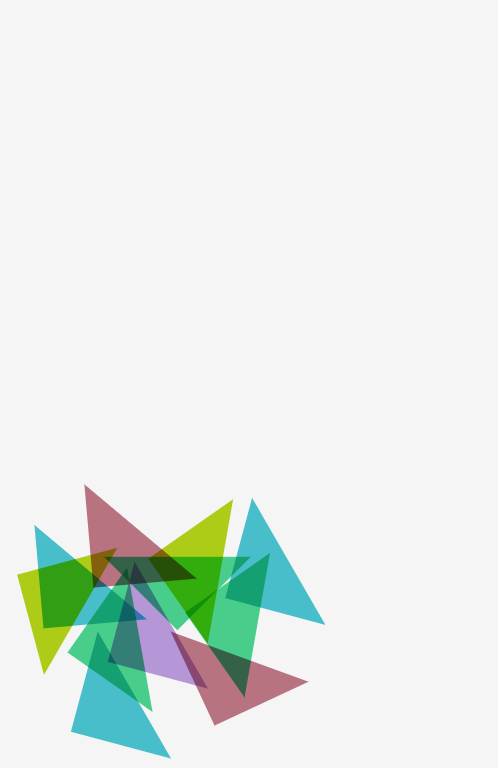
This background is drawn by a Shadertoy shader. Its source:

```glsl
// Scattered translucent right-angled triangles, blended by multiplication on pale grey paper.

const vec3 PAPER = vec3(0.961);
const float HALF_BASE = 0.0955;  // half the long side, in canvas heights
const int COUNT = 11;

// Ink colours as seen on the paper
const vec3 ROSE   = vec3(0.722, 0.451, 0.506);
const vec3 LIME   = vec3(0.680, 0.800, 0.090);
const vec3 GREEN  = vec3(0.282, 0.808, 0.540);
const vec3 CYAN   = vec3(0.278, 0.745, 0.788);
const vec3 VIOLET = vec3(0.710, 0.590, 0.840);
const vec3 INKS[5] = vec3[5](ROSE, LIME, GREEN, CYAN, VIOLET);

// Middle of the long side (x, y), direction to the apex in degrees, ink index
const vec4 PIECES[COUNT] = vec4[COUNT](
    vec4(0.183, 0.308, -130.0, 0.0),
    vec4(0.287, 0.256,  170.0, 1.0),
    vec4(0.231, 0.275,  -90.0, 2.0),
    vec4(0.376, 0.269, -150.0, 3.0),
    vec4(0.335, 0.186,  170.0, 2.0),
    vec4(0.312, 0.145, -110.0, 0.0),
    vec4(0.223, 0.186, -150.0, 4.0),
    vec4(0.118, 0.255, -130.0, 3.0),
    vec4(0.105, 0.204,  150.0, 1.0),
    vec4(0.182, 0.167, -170.0, 2.0),
    vec4(0.175, 0.095, -150.0, 3.0)
);

// Signed distance bound to a right isosceles triangle whose apex lies on +x
float triangleDistance(vec2 p) {
    return max(-p.x, (p.x + abs(p.y) - HALF_BASE) * 0.70711);
}

void mainImage(out vec4 fragColor, in vec2 fragCoord) {
    vec2 uv = fragCoord / iResolution.y;
    float pixel = 1.0 / iResolution.y;
    vec3 color = PAPER;

    // Each triangle filters the light left by the others
    for (int i = 0; i < COUNT; i++) {
        vec4 piece = PIECES[i];
        float angle = radians(piece.z);
        vec2 axis = vec2(cos(angle), sin(angle));
        vec2 offset = uv - piece.xy;
        vec2 local = vec2(dot(offset, axis), dot(offset, vec2(-axis.y, axis.x)));
        float coverage = clamp(0.5 - triangleDistance(local) / pixel, 0.0, 1.0);
        color *= mix(vec3(1.0), INKS[int(piece.w)] / PAPER, coverage);
    }

    fragColor = vec4(color, 1.0);
}
```
